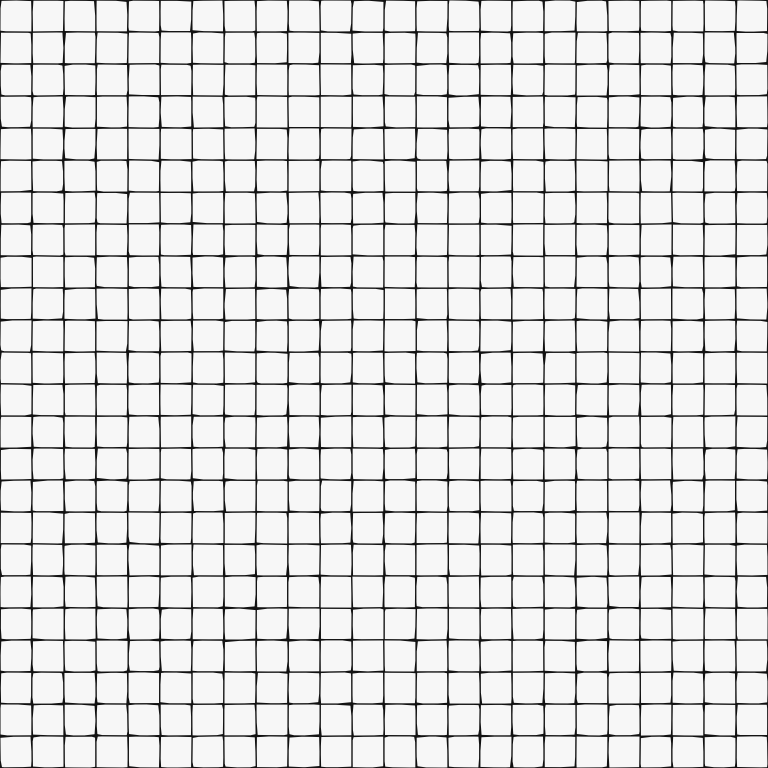
A WebGL 1 fragment shader for this pattern:

```glsl
precision highp float;
// Hand-inked square grid: thin near-black lines on an off-white ground.
// Each line is split at the crossings into segments that lean a little and
// swell in tapered wedges at their ends; segment ids wrap, so it tiles.

uniform vec2 u_resolution;

#define CELLS 24.0         // repeats across and down
#define HALF_WIDTH 0.0215  // half the line width, in cells
#define LEAN 0.010         // sideways drift of segment ends, in cells
#define WEDGE_SIZE 0.042   // greatest swelling at a segment end, in cells
#define WEDGE_MIN 0.12     // shortest wedge, in cells
#define WEDGE_MAX 0.50     // longest wedge, in cells
#define PAPER vec3(0.970)
#define INK vec3(0.070)

float hash(vec2 id, float seed) {
  return fract(sin(dot(id, vec2(127.1, 311.7)) + seed * 74.7) * 43758.5453);
}

// Extra thickness that tapers away from a segment end; along runs from that end.
float wedge(float along, vec2 id, float seed) {
  float size = hash(id, seed);
  float reach = mix(WEDGE_MIN, WEDGE_MAX, hash(id, seed + 1.0));
  return WEDGE_SIZE * size * size * max(0.0, 1.0 - along / reach);
}

// Ink coverage of the lines near integer p.x, running along p.y.
float inkLine(vec2 p, float pixel, float seed) {
  float nearest = floor(p.x + 0.5);
  vec2 id = mod(vec2(nearest, floor(p.y)), CELLS);
  float across = p.x - nearest;
  float along = fract(p.y);

  // Leaning centre and two separately worn edges
  float drift = mix(hash(id, seed), hash(id, seed + 1.0), along);
  float centre = LEAN * (2.0 * drift - 1.0);
  float low = centre - HALF_WIDTH
            - wedge(along, id, seed + 2.0) - wedge(1.0 - along, id, seed + 4.0);
  float high = centre + HALF_WIDTH
             + wedge(along, id, seed + 6.0) + wedge(1.0 - along, id, seed + 8.0);

  // Share of the pixel's width that lies between the edges
  float covered = min(high, across + 0.5 * pixel) - max(low, across - 0.5 * pixel);
  return clamp(covered / pixel, 0.0, 1.0);
}

void main() {
  vec2 p = gl_FragCoord.xy / u_resolution * CELLS;
  vec2 pixel = CELLS / u_resolution;

  float upright = inkLine(p, pixel.x, 1.0);
  float level = inkLine(p.yx, pixel.y, 21.0);
  float ink = 1.0 - (1.0 - upright) * (1.0 - level);

  gl_FragColor = vec4(mix(PAPER, INK, ink), 1.0);
}
```
